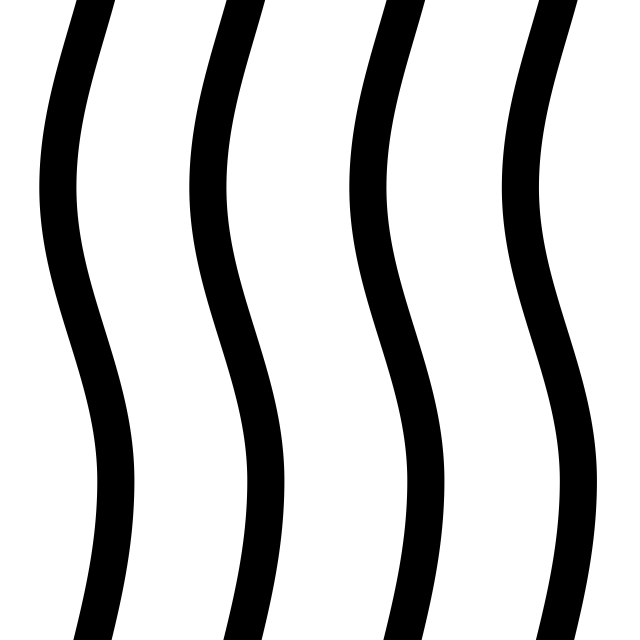
This pattern is drawn by a WebGL 1 fragment shader. Its source:

```glsl
precision highp float;

// Four black vertical waves of constant thickness on white.
// All share one cosine centreline whose rate changes at its two bends;
// layered sines make the spacing between the lines slightly uneven.

uniform vec2 u_resolution;

const float PI = 3.14159265;
const vec3 PAPER = vec3(1.0);
const vec3 INK = vec3(0.0);

const int LINE_COUNT = 4;
const float FIRST_AXIS = 0.1357;   // axis of the leftmost wave
const float SPACING = 0.2409;      // mean distance between waves
const float HALF_WIDTH = 0.0290;
const float AMPLITUDE = 0.0453;
const float UPPER_BEND = 0.7070;   // height of the leftmost point
const float BEND_SPAN = 0.4583;    // drop to the rightmost point
const float UPPER_RATE = 6.44;     // radians per canvas height
const float LOWER_RATE = 5.53;
const vec2 DRIFT = vec2(0.00226, 0.00526);

// Centreline offset from the axis (x) and its slope (y) at a height.
vec2 waveAt(float height) {
  float drop = UPPER_BEND - height;
  float middleRate = PI / BEND_SPAN;
  float phase = UPPER_RATE * min(drop, 0.0)
              + middleRate * clamp(drop, 0.0, BEND_SPAN)
              + LOWER_RATE * max(drop - BEND_SPAN, 0.0);
  float rate = drop < 0.0 ? UPPER_RATE
             : drop < BEND_SPAN ? middleRate : LOWER_RATE;
  return AMPLITUDE * vec2(-cos(phase), -rate * sin(phase));
}

// Axis of a wave, nudged from even spacing by two sines.
float axisOf(float index) {
  float turn = index * PI / 3.0;
  return FIRST_AXIS + SPACING * index
       - dot(DRIFT, vec2(sin(turn), sin(2.0 * turn)));
}

void main() {
  vec2 uv = gl_FragCoord.xy / u_resolution;
  vec2 wave = waveAt(uv.y);

  // Horizontal distance to the nearest centreline
  float gap = 1.0;
  for (int i = 0; i < LINE_COUNT; i++) {
    gap = min(gap, abs(uv.x - axisOf(float(i)) - wave.x));
  }

  // Slope correction keeps the thickness constant along the curve
  float edge = gap / sqrt(1.0 + wave.y * wave.y) - HALF_WIDTH;
  float pixel = 1.0 / min(u_resolution.x, u_resolution.y);
  float coverage = clamp(0.5 - edge / pixel, 0.0, 1.0);

  gl_FragColor = vec4(mix(PAPER, INK, coverage), 1.0);
}
```
